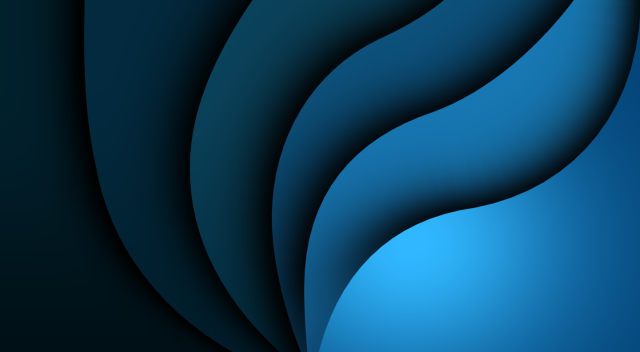
Give the GLSL for this background, as a Shadertoy shader.

```glsl
struct Edge {
    vec2 away;   // vector from the closest edge point
    float dist;  // distance to the edge
    float side;  // +1 to the right of the edge, -1 to the left
};

const int STEPS = 16;
const float ASPECT = 1.82;

vec2 bezier(vec2 a, vec2 b, vec2 c, vec2 d, float t) {
    vec2 ab = mix(a, b, t), bc = mix(b, c, t), cd = mix(c, d, t);
    return mix(mix(ab, bc, t), mix(bc, cd, t), t);
}

// Extends an edge by one cubic that runs downwards from a to d
Edge trace(Edge e, vec2 p, vec2 a, vec2 b, vec2 c, vec2 d) {
    vec2 start = a;
    for (int i = 1; i <= STEPS; i++) {
        vec2 end = bezier(a, b, c, d, float(i) / float(STEPS));
        vec2 span = end - start, rel = p - start;
        vec2 away = rel - span * clamp(dot(rel, span) / dot(span, span), 0.0, 1.0);
        float dist = length(away);
        if (dist < e.dist) {
            e.dist = dist;
            e.away = away;
        }
        if (p.y <= start.y && p.y > end.y)
            e.side = rel.x > span.x * rel.y / span.y ? 1.0 : -1.0;
        start = end;
    }
    return e;
}

// Soft shadow, widest towards the upper left and weaker below fadeTop
float shadow(Edge e, float y, float strength, float fadeTop) {
    vec2 normal = e.away / max(e.dist, 1e-4);
    float facing = clamp(dot(normal, vec2(-0.8, 0.6)), 0.0, 1.0);
    float width = mix(0.03, 0.095, facing);
    float fade = mix(0.25, 1.0, smoothstep(fadeTop - 0.35, fadeTop, y));
    return strength * fade * exp(-pow(e.dist / width, 1.4));
}

// Darkens what lies below, then covers it with the sheet
vec3 layer(vec3 below, vec3 sheet, Edge e, float shade, float pixel) {
    float cover = smoothstep(-pixel, pixel, e.dist * e.side);
    return mix(below * (1.0 - shade), sheet, cover);
}

vec3 vertical(vec3 low, vec3 high, float y) {
    return mix(low, high, smoothstep(-0.1, 0.8, y));
}

void mainImage(out vec4 fragColor, in vec2 fragCoord) {
    vec2 p = fragCoord / iResolution.xy * vec2(ASPECT, 1.0);
    float pixel = 0.75 / iResolution.y;
    Edge none = Edge(vec2(0.0), 10.0, -1.0);

    // Darkest backdrop
    vec3 color = vertical(vec3(0.0, 0.06, 0.085), vec3(0.005, 0.13, 0.18), p.y);

    // Navy sheet
    Edge e = trace(none, p, vec2(0.242, 1.047), vec2(0.237, 0.870), vec2(0.235, 0.697), vec2(0.273, 0.526));
    e = trace(e, p, vec2(0.273, 0.526), vec2(0.310, 0.313), vec2(0.450, 0.100), vec2(0.723, -0.033));
    vec3 navy = vertical(vec3(0.0, 0.11, 0.16), vec3(0.01, 0.165, 0.245), p.y);
    color = layer(color, navy, e, shadow(e, p.y, 1.0, 0.0), pixel);

    // Teal sheet
    e = trace(none, p, vec2(0.751, 1.047), vec2(0.628, 0.877), vec2(0.540, 0.704), vec2(0.540, 0.526));
    e = trace(e, p, vec2(0.540, 0.526), vec2(0.538, 0.325), vec2(0.633, 0.135), vec2(0.836, -0.036));
    vec3 teal = vertical(vec3(0.01, 0.17, 0.24), vec3(0.04, 0.26, 0.36), p.y);
    color = layer(color, teal, e, shadow(e, p.y, 0.9, 0.0), pixel);

    // Steel blue sheet
    e = trace(none, p, vec2(1.315, 1.047), vec2(1.232, 0.964), vec2(1.149, 0.922), vec2(1.078, 0.889));
    e = trace(e, p, vec2(1.078, 0.889), vec2(0.889, 0.799), vec2(0.774, 0.609), vec2(0.773, 0.384));
    e = trace(e, p, vec2(0.773, 0.384), vec2(0.773, 0.242), vec2(0.818, 0.088), vec2(0.870, -0.036));
    vec3 steel = vertical(vec3(0.04, 0.25, 0.40), vec3(0.05, 0.32, 0.49), p.y);
    color = layer(color, steel, e, shadow(e, p.y, 0.9, 0.0), pixel);

    // Azure sheet
    e = trace(none, p, vec2(1.666, 1.047), vec2(1.540, 0.863), vec2(1.379, 0.735), vec2(1.232, 0.682));
    e = trace(e, p, vec2(1.232, 0.682), vec2(1.007, 0.607), vec2(0.865, 0.450), vec2(0.865, 0.182));
    e = trace(e, p, vec2(0.865, 0.182), vec2(0.865, 0.111), vec2(0.870, 0.040), vec2(0.877, -0.036));
    vec3 azure = vertical(vec3(0.07, 0.37, 0.58), vec3(0.09, 0.47, 0.70), p.y);
    color = layer(color, azure, e, shadow(e, p.y, 0.88, 0.25), pixel);

    // Bright sheet with a broad glow
    e = trace(none, p, vec2(1.822, 1.047), vec2(1.836, 0.692), vec2(1.635, 0.464), vec2(1.351, 0.410));
    e = trace(e, p, vec2(1.351, 0.410), vec2(1.109, 0.377), vec2(0.953, 0.223), vec2(0.898, -0.036));
    vec2 glowOffset = (p - vec2(1.17, 0.31)) / vec2(0.45, 0.39);
    float glow = exp(-dot(glowOffset, glowOffset));
    vec3 bright = mix(vec3(0.01, 0.26, 0.46), vec3(0.19, 0.72, 1.0), glow);
    color = layer(color, bright, e, shadow(e, p.y, 0.9, 0.42), pixel);

    fragColor = vec4(color, 1.0);
}
```
